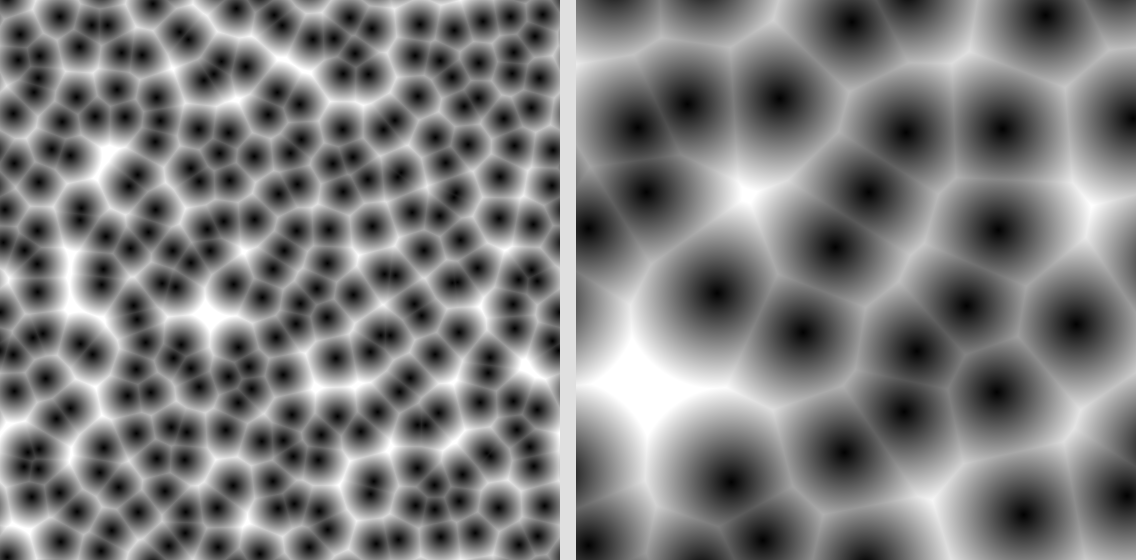
Left: the whole. Right: its middle third, enlarged.
A Shadertoy shader for this texture:

```glsl
#define CELLS 16        // whole cells per canvas side
#define JITTER 1.0      // freedom of each nucleus inside its cell
#define GAIN 1.09       // brightness gained per cell width of distance
#define CORE_LEVEL 0.005 // brightness at a nucleus
#define SEED 37u

// Integer hash: two values in 0..1 for a lattice cell
vec2 hash2(uvec2 cell) {
    uvec2 h = cell * uvec2(1597u, 3812u) + uvec2(SEED, SEED * 7u);
    h = h * 1664525u + 1013904223u;
    h.x += h.y * 1664525u;
    h.y += h.x * 1664525u;
    h ^= h >> 16u;
    h.x += h.y * 1664525u;
    h.y += h.x * 1664525u;
    h ^= h >> 16u;
    return vec2(h & 0xffffu) / 65536.0;
}

// Distance to the closest nucleus, in cell widths; the lattice wraps
float nearestNucleus(vec2 p) {
    ivec2 home = ivec2(floor(p));
    float closestSq = 8.0;
    for (int y = -1; y <= 1; y++) {
        for (int x = -1; x <= 1; x++) {
            ivec2 cell = home + ivec2(x, y);
            uvec2 wrapped = uvec2((cell + CELLS) % CELLS);
            vec2 nucleus = vec2(cell) + 0.5 + JITTER * (hash2(wrapped) - 0.5);
            vec2 offset = nucleus - p;
            closestSq = min(closestSq, dot(offset, offset));
        }
    }
    return sqrt(closestSq);
}

void mainImage(out vec4 fragColor, in vec2 fragCoord) {
    vec2 uv = fragCoord / iResolution.xy;
    float dist = nearestNucleus(uv * float(CELLS));

    // Dark cores rise evenly to pale borders and white gaps
    float grey = clamp(CORE_LEVEL + GAIN * dist, 0.0, 1.0);
    fragColor = vec4(vec3(grey), 1.0);
}
```
